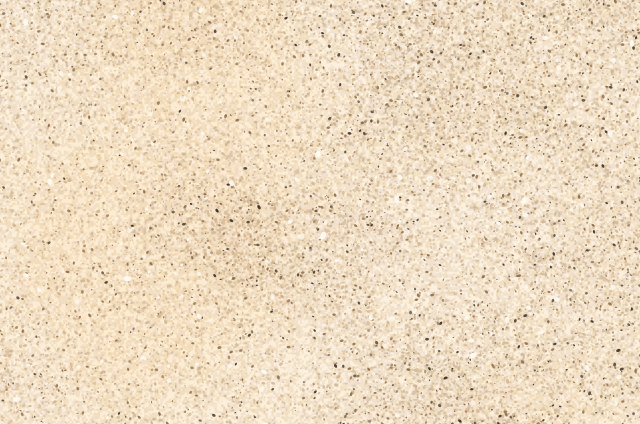
This texture is drawn by a Shadertoy shader. Its source:

```glsl
// Pale beach sand: a fine two-scale grain tone in cream colours, scattered with
// jittered elliptical specks (tan, brown, near black, white) in several sizes.
// Slow noise gathers the dark specks and the warm tint into soft patches.

const vec3 SHADE     = vec3(0.85, 0.765, 0.655);
const vec3 CREAM     = vec3(0.95, 0.88, 0.77);
const vec3 PALE      = vec3(0.95, 0.89, 0.815);
const vec3 HIGHLIGHT = vec3(0.99, 0.945, 0.875);
const vec3 TAN       = vec3(0.79, 0.68, 0.535);
const vec3 BROWN     = vec3(0.57, 0.44, 0.30);
const vec3 DARK      = vec3(0.27, 0.22, 0.17);
const vec3 WHITE     = vec3(1.0, 0.99, 0.96);
const vec3 WARM_TINT = vec3(1.0, 0.975, 0.93);

// Integer hash of a lattice cell: three values in 0..1
vec3 hash3(vec2 cell, int seed) {
    uvec3 v = uvec3(ivec3(ivec2(cell), seed));
    v = v * 1664525u + 1013904223u;
    v.x += v.y * v.z; v.y += v.z * v.x; v.z += v.x * v.y;
    v ^= v >> 16u;
    v.x += v.y * v.z; v.y += v.z * v.x; v.z += v.x * v.y;
    return vec3(v >> 8u) / 16777216.0;
}

float valueNoise(vec2 p, int seed) {
    vec2 cell = floor(p), f = fract(p);
    f = f * f * (3.0 - 2.0 * f);
    float low  = mix(hash3(cell, seed).x, hash3(cell + vec2(1, 0), seed).x, f.x);
    float high = mix(hash3(cell + vec2(0, 1), seed).x, hash3(cell + vec2(1, 1), seed).x, f.x);
    return mix(low, high, f.y);
}

float fbm(vec2 p, int seed) {
    float sum = 0.0, amplitude = 0.5;
    for (int octave = 0; octave < 4; octave++) {
        sum += amplitude * valueNoise(p, seed + octave);
        p = mat2(1.6, 1.2, -1.2, 1.6) * p;
        amplitude *= 0.5;
    }
    return sum / 0.9375;
}

// Opacity of scattered elliptical grains; density is the chance per cell
float specks(vec2 p, float cellsPerHeight, vec2 radiusRange, float density, float blur, int seed) {
    vec2 home = floor(p * cellsPerHeight);
    float opacity = 0.0;
    for (int y = -1; y <= 1; y++)
    for (int x = -1; x <= 1; x++) {
        vec2 cell = home + vec2(x, y);
        vec3 place = hash3(cell, seed);
        vec3 form = hash3(cell, seed + 50);
        if (place.z > density) continue;
        vec2 d = p - (cell + place.xy) / cellsPerHeight;
        float angle = 3.14159 * form.x;
        vec2 axis = vec2(cos(angle), sin(angle));
        float stretch = mix(1.0, 1.6, form.y);
        d = vec2(dot(d, axis) / stretch, dot(d, vec2(-axis.y, axis.x)));
        float radius = mix(radiusRange.x, radiusRange.y, form.z * form.z);
        float cover = 1.0 - smoothstep(radius - blur, radius + blur, length(d));
        opacity = max(opacity, cover * mix(0.55, 1.0, form.y));
    }
    return opacity;
}

// Fine body of the sand
vec3 sandBody(vec2 p, float patchiness) {
    float tone = mix(valueNoise(p * 210.0, 1), valueNoise(p * 120.0, 2), 0.4);
    tone += 0.12 * (0.5 - patchiness);
    vec3 body = mix(CREAM, PALE, smoothstep(0.35, 0.65, valueNoise(p * 95.0, 3)));
    body = mix(SHADE, body, smoothstep(0.12, 0.42, tone));
    return mix(body, HIGHLIGHT, smoothstep(0.50, 0.74, tone));
}

void mainImage(out vec4 fragColor, in vec2 fragCoord) {
    vec2 p = fragCoord / iResolution.y;
    float aspect = iResolution.x / iResolution.y;
    float blur = 0.6 / iResolution.y;

    // Slow patches of darker and warmer sand
    float patchiness = smoothstep(0.25, 0.75, fbm(p * vec2(2.2, 3.0) + 3.7, 10));
    float warmth = smoothstep(0.3, 0.7, fbm(p * 1.8 + 8.3, 20));
    warmth *= mix(1.0, 0.35, p.x / aspect);
    float crowd = mix(0.55, 1.45, patchiness);

    // Body, then specks from the faintest to the strongest
    vec3 color = sandBody(p, patchiness) * mix(vec3(1.0), WARM_TINT, warmth);
    color = mix(color, TAN, 0.8 * specks(p, 120.0, vec2(0.0016, 0.0036), 0.30 * crowd, blur, 101));
    color = mix(color, BROWN, specks(p, 80.0, vec2(0.0014, 0.0032), 0.20 * crowd, blur, 202));
    float darkShare = 0.13 * crowd * mix(0.6, 1.4, p.x / aspect);
    color = mix(color, DARK, specks(p, 55.0, vec2(0.0013, 0.0034), darkShare, blur, 303));

    // Sparse bright shell chips
    color = mix(color, WHITE, specks(p, 45.0, vec2(0.002, 0.006), 0.09, blur, 404));

    fragColor = vec4(color, 1.0);
}
```
